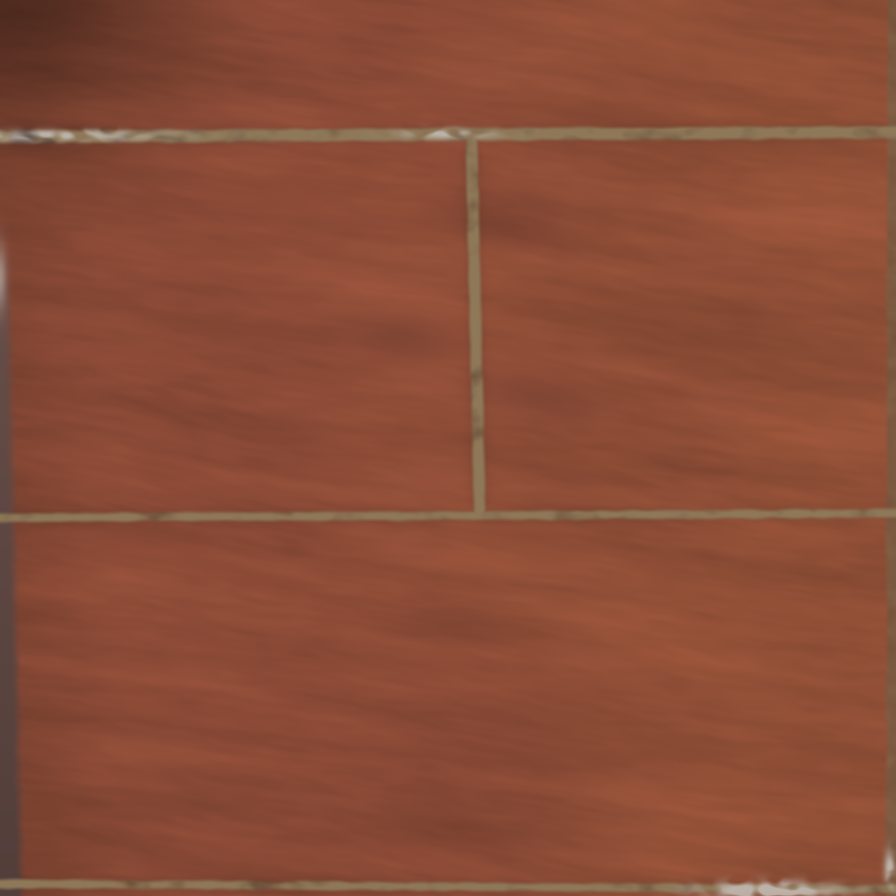
Write a WebGL 1 fragment shader that draws this texture.

```glsl
precision highp float;
// Red stone tiles in staggered courses, with fine slanted grain and worn sandy joints.
uniform vec2 u_resolution;

const vec3 TILE = vec3(0.545, 0.292, 0.214);
const vec3 TILE_DARK = vec3(0.400, 0.215, 0.175);
const vec3 TILE_WARM = vec3(0.565, 0.310, 0.212);
const vec3 GROUT = vec3(0.555, 0.470, 0.345);
const vec3 GROUT_DIRT = vec3(0.420, 0.310, 0.225);
const vec3 CHALK = vec3(0.760, 0.725, 0.695);
const vec3 SOOT = vec3(0.290, 0.240, 0.235);
const vec3 EDGE_GREY = vec3(0.390, 0.295, 0.275);

vec2 hashGradient(vec2 cell) {
  vec2 q = vec2(dot(cell, vec2(127.1, 311.7)), dot(cell, vec2(269.5, 183.3)));
  return 2.0 * fract(sin(q) * 43758.5) - 1.0;
}

// Gradient noise, roughly -0.7 to 0.7
float noise(vec2 p) {
  vec2 i = floor(p), f = fract(p);
  vec2 w = f * f * f * (f * (f * 6.0 - 15.0) + 10.0);
  float a = dot(hashGradient(i), f);
  float b = dot(hashGradient(i + vec2(1.0, 0.0)), f - vec2(1.0, 0.0));
  float c = dot(hashGradient(i + vec2(0.0, 1.0)), f - vec2(0.0, 1.0));
  float d = dot(hashGradient(i + 1.0), f - 1.0);
  return mix(mix(a, b, w.x), mix(c, d, w.x), w.y);
}

float fbm(vec2 p) {
  float sum = 0.0, gain = 0.6;
  for (int i = 0; i < 3; i++) {
    sum += gain * noise(p);
    p = p * 2.03 + 17.3;
    gain *= 0.5;
  }
  return sum;
}

float coverage(float dist, float soft) {
  return 1.0 - smoothstep(-soft, soft, dist);
}

// Soft elliptical spot
float spot(vec2 p, vec2 center, vec2 size) {
  vec2 q = (p - center) / size;
  return exp(-dot(q, q));
}

// Height of course joint k, with its slight tilt
float jointHeight(float k, float x) {
  float tilt = mix(-0.006, 0.005, step(0.5, k));
  return 0.0105 + 0.414 * k + 0.0057 * k * (k - 1.0) + tilt * (x - 0.5);
}

// Signed distance to the horizontal joints
float courseJoints(vec2 p) {
  float dist = 1.0;
  for (int i = 0; i < 3; i++) {
    float k = float(i);
    float halfWidth = 0.0047 + 0.0022 * step(1.5, k);
    dist = min(dist, abs(p.y - jointHeight(k, p.x)) - halfWidth);
  }
  return dist;
}

// Signed distance to the upright joint that halves the middle course
float middleJoint(vec2 p) {
  float center = 0.5355 - 0.022 * (p.y - 0.4245);
  float outside = max(jointHeight(1.0, p.x) - p.y, p.y - jointHeight(2.0, p.x));
  return max(abs(p.x - center) - 0.0066, outside);
}

vec3 stone(vec2 p) {
  // Slanted, slightly bowed bedding layers
  vec2 bed = vec2(p.x, p.y + 0.14 * p.x + 0.015 * noise(p * 3.0));
  float streak = fbm(bed * vec2(5.0, 36.0));
  float band = noise(bed * vec2(3.0, 13.0) + 5.0);
  float cloud = noise(p * vec2(3.0, 4.5) + 8.0);
  float fine = noise(bed * vec2(26.0, 120.0));
  vec3 color = mix(TILE, TILE_WARM, smoothstep(0.3, 1.0, p.x + 0.3 * cloud));
  color *= 1.0 + 0.17 * streak + 0.11 * band + 0.09 * cloud + 0.045 * fine;
  // Dull smudges follow the bedding
  float smudge = spot(bed, vec2(0.45, 0.684), vec2(0.06, 0.025));
  smudge += spot(bed, vec2(0.60, 0.643), vec2(0.08, 0.025));
  smudge += spot(bed, vec2(0.56, 0.820), vec2(0.06, 0.022));
  color = mix(color, TILE_DARK, smudge * (0.40 + 0.5 * streak));
  // Shade gathers in the upper left corner and along the left side
  float corner = length((p - vec2(0.0, 1.0)) * vec2(1.0, 1.5));
  color *= mix(0.60, 1.0, smoothstep(-0.05, 0.36, corner));
  return color * mix(0.91, 1.0, smoothstep(0.0, 0.15, p.x));
}

// Chalky residue on one stretch of a joint
float residue(vec2 p, vec2 center, vec2 size) {
  return spot(p, center, size) * smoothstep(-0.25, 0.2, noise(p * vec2(50.0, 80.0)));
}

void main() {
  vec2 p = gl_FragCoord.xy / u_resolution;
  float soft = max(0.0032, 1.0 / u_resolution.y);
  float wobble = 0.0025 * noise(p * 40.0);
  float joint = min(courseJoints(p) + wobble, middleJoint(p) + 0.5 * wobble);
  float patchiness = fbm(p * vec2(20.0, 28.0) + 4.0);

  // Tile faces, darkened just beside the joints
  vec3 color = stone(p) * (1.0 - 0.09 * exp(-max(joint, 0.0) * 200.0));

  // Brown joint along the right edge and grey margin along the lower left
  float side = 0.990 - p.x + 0.003 * noise(vec2(p.y * 14.0, 2.5));
  color = mix(color, mix(GROUT_DIRT, GROUT, 0.3 + patchiness), 0.8 * coverage(side, 0.004));
  float margin = p.x - 0.024 + 0.022 * p.y + wobble;
  float marginFade = 1.0 - smoothstep(0.62, 0.76, p.y);
  color = mix(color, EDGE_GREY * (0.82 + 0.3 * p.y), marginFade * coverage(margin, 0.007));

  // Joints with dirt, soot and chalk
  vec3 mortar = mix(GROUT, GROUT_DIRT, smoothstep(0.0, 0.45, patchiness));
  float soot = spot(p, vec2(0.05, 0.85), vec2(0.14, 0.03)) * smoothstep(-0.1, 0.2, patchiness);
  color = mix(color, mix(mortar, SOOT, 0.8 * soot), coverage(joint, soft));
  float chalk = residue(p, vec2(0.06, 0.849), vec2(0.12, 0.006));
  chalk += residue(p, vec2(0.50, 0.851), vec2(0.05, 0.006));
  chalk += 1.4 * residue(p, vec2(0.86, 0.006), vec2(0.07, 0.010));
  chalk += residue(p, vec2(0.993, 0.030), vec2(0.006, 0.020));
  chalk += 0.6 * spot(p, vec2(0.0, 0.690), vec2(0.007, 0.035));
  gl_FragColor = vec4(mix(color, CHALK, clamp(chalk, 0.0, 0.9)), 1.0);
}
```
